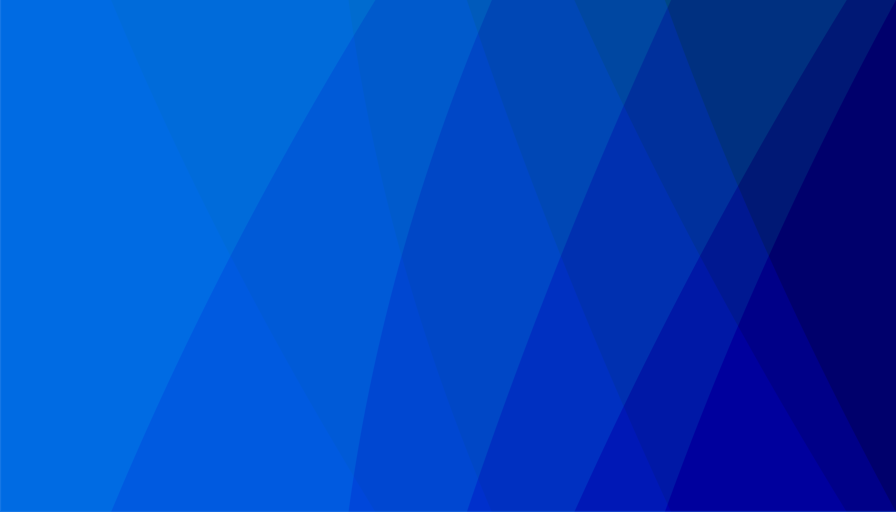
A Shadertoy shader for this background:

```glsl
const int BANDS = 5;

// Each curve: x at the foot, x at the head, leftward bow
const vec3 CURVES[BANDS] = vec3[BANDS](
    vec3(0.124, 0.419, 0.057),
    vec3(0.389, 0.549, 0.083),
    vec3(0.521, 0.749, 0.036),
    vec3(0.641, 0.945, 0.047),
    vec3(0.742, 1.000, 0.052));

// Each band: green lost rising, blue lost rising, blue lost falling
const vec3 LOSSES[BANDS] = vec3[BANDS](
    vec3(0.068, 0.010, 0.035),
    vec3(0.074, 0.025, 0.045),
    vec3(0.088, 0.020, 0.065),
    vec3(0.095, 0.040, 0.080),
    vec3(0.095, 0.035, 0.110));

const vec3 BASE_BLUE = vec3(0.0, 0.42, 0.89);
const vec3 RIM_BLUE = vec3(0.25, 0.55, 0.92);

float curveX(vec3 curve, float height) {
    return mix(curve.x, curve.y, height) - curve.z * height * (1.0 - height);
}

// Coverage of the area to the right of a curve
float rightOf(vec3 curve, vec2 uv, float soft) {
    float edge = curveX(curve, uv.y);
    return smoothstep(-soft, soft, uv.x - edge);
}

vec3 layeredBands(vec2 uv, float soft) {
    vec3 color = BASE_BLUE;
    vec2 flipped = vec2(uv.x, 1.0 - uv.y);
    for (int i = 0; i < BANDS; i++) {
        float rising = rightOf(CURVES[i], uv, soft);
        float falling = rightOf(CURVES[i], flipped, soft);
        color.g -= LOSSES[i].x * rising;
        color.b -= LOSSES[i].y * rising + LOSSES[i].z * falling;
    }
    return max(color, 0.0);
}

// Faint light along the left and lower borders
float rim(vec2 uv, float aspect) {
    float borderDistance = min(uv.x, uv.y / aspect);
    return 1.0 - smoothstep(0.0005, 0.002, borderDistance);
}

void mainImage(out vec4 fragColor, in vec2 fragCoord) {
    vec2 uv = fragCoord / iResolution.xy;
    float aspect = iResolution.x / iResolution.y;
    float soft = 0.8 / iResolution.x;

    vec3 color = layeredBands(uv, soft);
    color = mix(color, RIM_BLUE, 0.35 * rim(uv, aspect));
    fragColor = vec4(color, 1.0);
}
```
